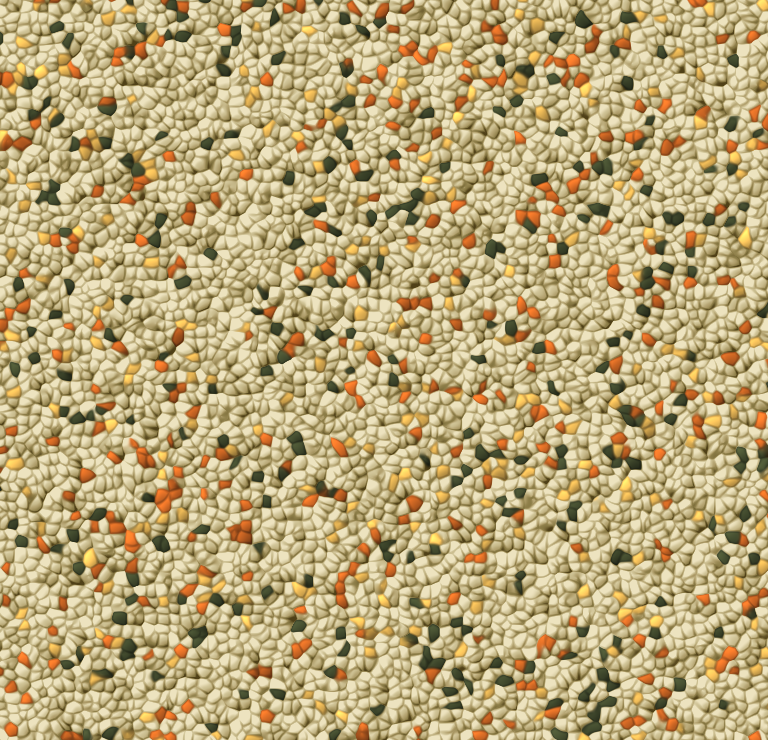
Write a Shadertoy shader that draws this texture.

```glsl
// Coarse mineral plaster: packed cream grains with scattered rust, ochre and dark green ones.
// Jittered cells form stretched grains; softly blended weights give their colour and
// relief, and the gap between the two nearest grains gives the shadows.
#define GRAIN_ROWS 70.0
#define JITTER 0.85
#define SOFTNESS 11.0
#define GAP_WIDTH 0.42
#define BASE_TONE 0.50
#define GAP_DEPTH 0.42
#define RELIEF 0.60
#define TONE_SPREAD 0.42
#define RUST_SHARE 0.065
#define GREEN_SHARE 0.055
#define OCHRE_SHARE 0.045

const vec3 DEEP   = vec3(0.31, 0.25, 0.09);
const vec3 SHADOW = vec3(0.55, 0.49, 0.28);
const vec3 SAND   = vec3(0.69, 0.62, 0.42);
const vec3 CREAM  = vec3(0.80, 0.75, 0.57);
const vec3 PALE   = vec3(0.93, 0.89, 0.75);
const vec3 RUST   = vec3(0.74, 0.37, 0.13);
const vec3 GREEN  = vec3(0.23, 0.26, 0.16);
const vec3 OCHRE  = vec3(0.84, 0.66, 0.31);

// Sineless hash: four random values per lattice point
vec4 hash4(vec2 p) {
    vec4 q = fract(p.xyxy * vec4(0.1031, 0.1030, 0.0973, 0.1099));
    q += dot(q, q.wzxy + 33.33);
    return fract((q.xxyz + q.yzzw) * q.zywx);
}

float valueNoise(vec2 p) {
    vec2 i = floor(p), f = fract(p);
    f = f * f * (3.0 - 2.0 * f);
    float low  = mix(hash4(i).x, hash4(i + vec2(1, 0)).x, f.x);
    float high = mix(hash4(i + vec2(0, 1)).x, hash4(i + vec2(1, 1)).x, f.x);
    return mix(low, high, f.y);
}

// Stone colour from deep gap to lit crown
vec3 stoneRamp(float tone) {
    vec3 c = mix(DEEP, SHADOW, smoothstep(0.05, 0.38, tone));
    c = mix(c, SAND, smoothstep(0.35, 0.58, tone));
    c = mix(c, CREAM, smoothstep(0.52, 0.78, tone));
    return mix(c, PALE, smoothstep(0.74, 1.02, tone));
}

// Mineral tint in rgb, 1 in alpha for a coloured grain; 0 for cream
vec4 mineral(vec2 cell, float pick) {
    float cluster = 0.3 + 1.4 * valueNoise(cell * 0.3 + 40.0);
    float rust = RUST_SHARE * cluster;
    float green = rust + GREEN_SHARE * cluster;
    if (pick < rust) return vec4(RUST, 1.0);
    if (pick < green) return vec4(GREEN, 1.0);
    if (pick < green + OCHRE_SHARE) return vec4(OCHRE, 1.0);
    return vec4(0.0);
}

void mainImage(out vec4 fragColor, in vec2 fragCoord) {
    vec2 p = fragCoord / iResolution.y * GRAIN_ROWS;
    // Slight warp breaks up the lattice
    p += 0.5 * vec2(valueNoise(p * 0.6), valueNoise(p * 0.6 + 71.0));
    vec2 home = floor(p);

    float nearest = 9.0, second = 9.0, total = 0.0, brightness = 0.0;
    vec2 offset = vec2(0.0);
    vec4 tint = vec4(0.0);

    // Gather the neighbouring grains
    for (int y = -2; y <= 2; y++)
    for (int x = -2; x <= 2; x++) {
        vec2 cell = home + vec2(x, y);
        vec4 rnd = hash4(cell + 17.0);
        vec4 look = hash4(cell + 213.0);
        vec2 toPixel = p - cell - 0.5 - JITTER * (rnd.xy - 0.5);

        // Each grain has its own direction and elongation
        float angle = 6.2832 * rnd.z;
        vec2 axis = vec2(cos(angle), sin(angle));
        float stretch = mix(1.0, 1.45, rnd.w);
        vec2 local = vec2(dot(toPixel, axis) / stretch,
                          dot(toPixel, vec2(-axis.y, axis.x)) * sqrt(stretch));
        float d = length(local);
        second = min(second, max(nearest, d));
        nearest = min(nearest, d);

        float weight = exp(-SOFTNESS * d * d);
        total += weight;
        offset += weight * toPixel;
        brightness += weight * look.x;
        tint += weight * mineral(cell, look.y);
    }
    offset /= total;
    brightness /= total;

    // Tone: gap shadow, light from the upper left, grain and patch variation
    float seat = smoothstep(0.0, GAP_WIDTH, second - nearest);
    float tone = BASE_TONE + GAP_DEPTH * seat
               + RELIEF * dot(offset, vec2(-0.6, 0.8))
               + TONE_SPREAD * (brightness - 0.5)
               + 0.22 * (valueNoise(p * 1.3 + 9.0) - 0.5);

    // Blend the coloured minerals over the cream stone
    float cover = smoothstep(0.15, 0.8, tint.a / total);
    vec3 mineralColor = tint.rgb / max(tint.a, 1e-5) * (0.45 + 0.72 * tone);
    vec3 color = mix(stoneRamp(tone), mineralColor, cover);
    fragColor = vec4(clamp(color, 0.0, 1.0), 1.0);
}
```
